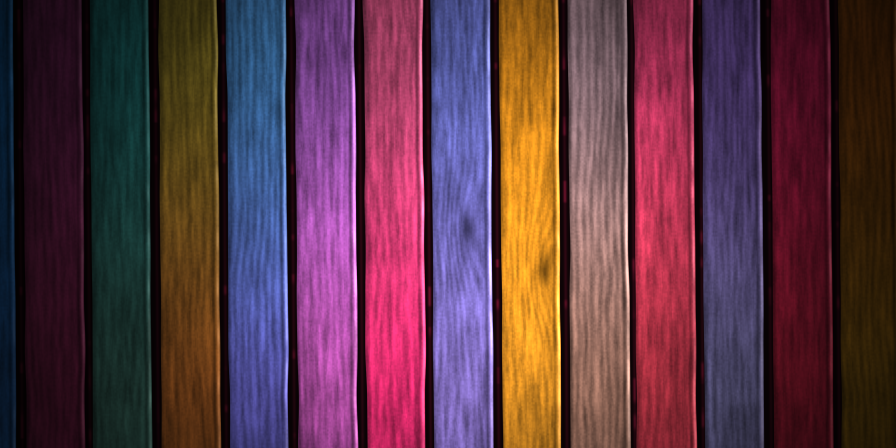
Write a Shadertoy shader that draws this texture.

```glsl
#define PITCH 0.0760
#define OFFSET 0.0228
#define PLANK_LEFT 0.045
#define PLANK_RIGHT 0.915
#define EDGE_JITTER 0.035
#define LEAN 0.004
#define RINGS 9.0
#define GRAIN_DEPTH 0.62
#define RIM_LIGHT 0.55
#define LIGHT_CENTRE vec2(0.54, 0.43)
#define LIGHT_SIZE vec2(0.36, 0.74)
#define AMBIENT 0.09

// Paint at the top and at the foot of each plank
const vec3 upperPaint[14] = vec3[14](
    vec3(.12, .55, .95), vec3(.60, .20, .46), vec3(.16, .58, .58), vec3(.74, .64, .20),
    vec3(.36, .68, 1.0), vec3(.76, .44, .90), vec3(.96, .38, .58), vec3(.46, .50, .88),
    vec3(.95, .60, .13), vec3(.72, .58, .62), vec3(.98, .29, .50), vec3(.54, .40, .78),
    vec3(.80, .13, .34), vec3(.62, .31, .07));
const vec3 lowerPaint[14] = vec3[14](
    vec3(.18, .50, .90), vec3(.66, .18, .38), vec3(.30, .54, .48), vec3(.84, .46, .18),
    vec3(.50, .48, .95), vec3(.94, .42, .86), vec3(1.0, .20, .48), vec3(.62, .52, .90),
    vec3(1.0, .65, .17), vec3(.74, .53, .45), vec3(1.0, .29, .37), vec3(.52, .50, .72),
    vec3(.72, .13, .23), vec3(.58, .40, .08));

float hash(vec2 p) {
    vec3 q = fract(p.xyx * 0.1031);
    q += dot(q, q.yzx + 33.33);
    return fract((q.x + q.y) * q.z);
}

float noise(vec2 p) {
    vec2 cell = floor(p), f = fract(p);
    f = f * f * (3.0 - 2.0 * f);
    return mix(mix(hash(cell), hash(cell + vec2(1, 0)), f.x),
               mix(hash(cell + vec2(0, 1)), hash(cell + vec2(1, 1)), f.x), f.y);
}

float fbm(vec2 p) {
    float sum = 0.0, gain = 0.5;
    for (int i = 0; i < 4; i++) {
        sum += gain * noise(p);
        p = p * 2.03 + 17.3;
        gain *= 0.5;
    }
    return sum / 0.9375;
}

// Wood brightness; u runs across the plank, y along it
float woodShade(float u, float y, float seed) {
    // One knot per plank, of random strength, bends the rings around it
    vec2 knot = vec2(0.3 + 0.45 * hash(vec2(seed, 3.0)), 0.12 + 0.65 * hash(vec2(seed, 7.0)));
    vec2 toKnot = (vec2(u, y) - knot) * vec2(4.5, 13.0);
    float strength = smoothstep(0.35, 0.9, hash(vec2(seed, 11.0)));
    float bulge = strength * exp(-0.5 * dot(toKnot, toKnot));
    float core = strength * exp(-5.0 * dot(toKnot, toKnot));

    float shift = seed * 13.7;
    float slant = 3.0 * (hash(vec2(seed, 19.0)) - 0.5);
    float phase = u * RINGS + slant * y + 3.0 * bulge
                + 2.2 * fbm(vec2(u * 1.7 + shift, y * 3.5));
    float rings = 0.5 + 0.5 * cos(6.2832 * phase);
    float fibres = fbm(vec2(u * 15.0 + shift, y * 16.0));
    float grit = noise(vec2(u * 34.0 + shift, y * 230.0));
    float stain = fbm(vec2(u * 1.2 + shift, y * 4.0));

    float ringWeight = mix(0.12, 0.34, hash(vec2(seed, 23.0)));
    float grain = mix(fibres, rings, ringWeight) + 0.16 * (grit - 0.5);
    float shade = mix(GRAIN_DEPTH, 1.36, clamp(grain, 0.0, 1.0));
    return shade * mix(0.78, 1.2, stain) * (1.0 - 0.18 * bulge) * (1.0 - 0.55 * core);
}

void mainImage(out vec4 fragColor, in vec2 fragCoord) {
    vec2 uv = fragCoord / iResolution.xy;

    // Cell of this plank, leaning slightly
    float across = (uv.x - OFFSET + LEAN * (uv.y - 0.5)) / PITCH;
    float cell = floor(across), u = across - cell;
    float seed = cell + 5.0;
    int plank = clamp(int(cell) + 1, 0, 13);

    // Uneven plank edges
    float wobble = 0.025 * (noise(vec2(seed * 9.1, uv.y * 9.0)) - 0.5);
    float jitter = EDGE_JITTER * (hash(vec2(seed, 31.0)) - 0.5);
    float left = PLANK_LEFT + jitter + wobble;
    float right = PLANK_RIGHT + jitter - wobble;
    float soft = 0.7 / (PITCH * iResolution.x);
    float cover = smoothstep(-soft, soft, u - left) * smoothstep(-soft, soft, right - u);

    // Painted wood with a shaded left side and a worn bright right rim
    vec3 paint = mix(lowerPaint[plank], upperPaint[plank], smoothstep(0.05, 0.95, uv.y));
    vec3 wood = paint * woodShade(u, uv.y, seed);
    wood *= mix(0.72, 1.0, smoothstep(0.0, 0.08, u - left));
    wood *= 1.0 - 0.3 * exp(-pow((right - u - 0.085) / 0.025, 2.0));
    float rim = exp(-pow((right - u - 0.025) / 0.022, 2.0));
    float wear = 0.45 + 0.8 * noise(vec2(seed * 5.3, uv.y * 28.0));
    wood += RIM_LIGHT * rim * wear * mix(paint, vec3(1.0, 0.92, 0.9), 0.6);

    // Dark gap with a faint red strip and scattered flecks
    float gapMiddle = exp(-pow((fract(u + 0.5) - 0.5) / 0.025, 2.0));
    float gapId = floor(across + 0.5);
    float fleck = smoothstep(0.68, 0.9, noise(vec2(gapId * 7.7, uv.y * 34.0)));
    vec3 gap = vec3(0.055, 0.015, 0.025) + gapMiddle * vec3(0.13, 0.02, 0.05) * (1.0 + 1.8 * fleck);

    // Pool of light fading to dark corners
    vec2 fromLight = (uv - LIGHT_CENTRE) / LIGHT_SIZE;
    float light = AMBIENT + (1.0 - AMBIENT) * exp(-dot(fromLight, fromLight));
    vec3 color = mix(gap, wood, cover) * light;
    fragColor = vec4(clamp(color, 0.0, 1.0), 1.0);
}
```
